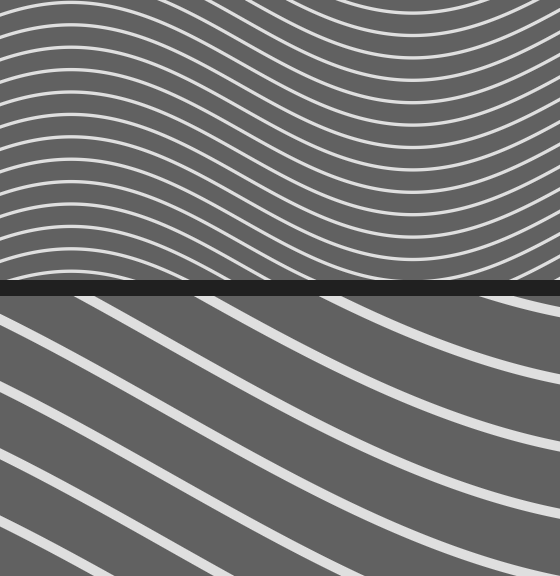
Top, the full canvas; bottom, a detail of the centre.
This pattern is drawn by a Shadertoy shader. Its source:

```glsl
const float TAU = 6.2831853;

// Lengths are in canvas heights
const float LINES_PER_HEIGHT = 12.5;
const float LINE_WIDTH = 0.0119;
const float LINE_OFFSET = 0.0523;
const float WAVELENGTH = 2.44;
const float AMPLITUDE = 0.2191;
const float CREST_X = 0.254;

const vec3 BACKGROUND = vec3(0.38);
const vec3 LINE_COLOR = vec3(0.875);

// Distance to the nearest of the stacked, vertically shifted waves
float waveDistance(vec2 p) {
    float k = TAU / WAVELENGTH;
    float phase = k * (p.x - CREST_X);
    float height = AMPLITUDE * cos(phase) + LINE_OFFSET;
    float slope = -AMPLITUDE * k * sin(phase);

    float spacing = 1.0 / LINES_PER_HEIGHT;
    float row = (p.y - height) / spacing;
    float vertical = abs(fract(row + 0.5) - 0.5) * spacing;

    // Dividing by the slope length keeps the stroke width constant
    return vertical / sqrt(1.0 + slope * slope);
}

void mainImage(out vec4 fragColor, in vec2 fragCoord) {
    vec2 p = fragCoord / iResolution.y;
    float pixel = 1.0 / iResolution.y;

    // Antialiased stroke coverage
    float edge = 0.5 * LINE_WIDTH - waveDistance(p);
    float coverage = clamp(edge / pixel + 0.5, 0.0, 1.0);

    fragColor = vec4(mix(BACKGROUND, LINE_COLOR, coverage), 1.0);
}
```
